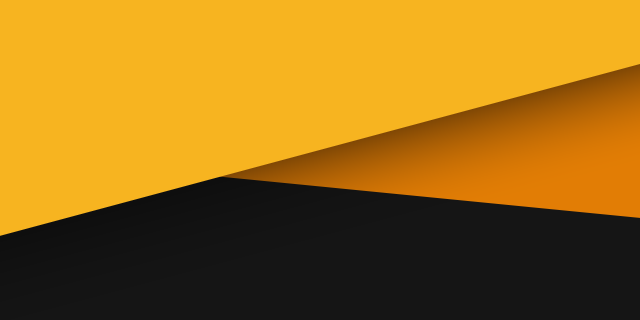
A Shadertoy shader for this background:

```glsl
const vec3 YELLOW = vec3(0.970, 0.706, 0.125);
const vec3 ORANGE = vec3(0.885, 0.490, 0.020);
const vec3 ORANGE_SHADE = vec3(0.500, 0.280, 0.020);
const vec3 BLACK = vec3(0.084);
const vec3 BLACK_SHADE = vec3(0.054);

// Signed distance to the line a-b, positive on its upper side when a.x < b.x
float lineDistance(vec2 p, vec2 a, vec2 b) {
    vec2 along = normalize(b - a);
    return dot(p - a, vec2(-along.y, along.x));
}

// Coverage of the positive side, softened over about one pixel
float cover(float dist, float pixel) {
    return clamp(dist / pixel + 0.5, 0.0, 1.0);
}

// Shade under an overhanging sheet, easing out to full light at the given reach
vec3 castShade(vec3 shade, vec3 lit, float depth, float reach) {
    float rest = 1.0 - clamp(depth / reach, 0.0, 1.0);
    return mix(lit, shade, rest * rest);
}

void mainImage(out vec4 fragColor, in vec2 fragCoord) {
    // Canvas height is one unit
    float pixel = 1.0 / iResolution.y;
    vec2 p = fragCoord * pixel;

    // Sheet edges
    float upper = lineDistance(p, vec2(0.0, 0.263), vec2(2.0, 0.800));
    float lower = lineDistance(p, vec2(0.6875, 0.448), vec2(2.0, 0.319));

    // Layers from back to front
    vec3 color = castShade(BLACK_SHADE, BLACK, -upper, 0.40);
    vec3 wedge = castShade(ORANGE_SHADE, ORANGE, -upper, 0.30);
    color = mix(color, wedge, cover(lower, pixel));
    color = mix(color, YELLOW, cover(upper, pixel));

    // The wedge ends where both edges meet, so the left side stays black
    float leftOfApex = step(p.x, 0.6875);
    vec3 leftSide = mix(castShade(BLACK_SHADE, BLACK, -upper, 0.40), YELLOW, cover(upper, pixel));
    fragColor = vec4(mix(color, leftSide, leftOfApex), 1.0);
}
```
